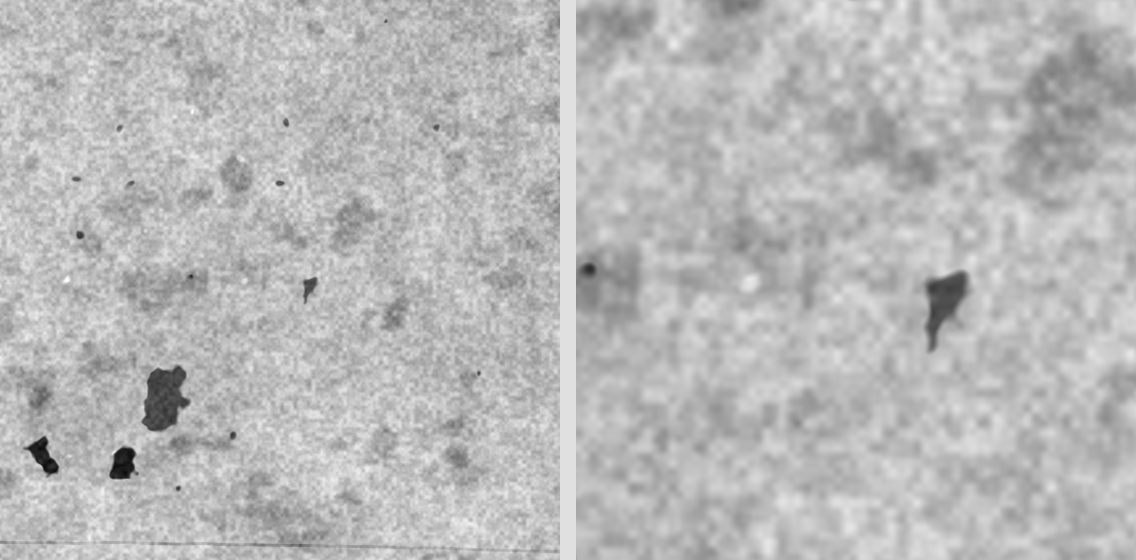
Left: the whole. Right: its middle third, enlarged.
Reproduce this texture procedurally as a Shadertoy shader.

```glsl
// Weathered grey concrete: layered value noise gives fine grain and cloudy tone,
// thresholded noise gives ragged stains, and warped distance functions give
// pits, chipped holes and one thin crack along the lower edge.

const float BASE_TONE = 0.757;
const float GRAIN_FREQ = 125.0;
const float GRAIN_AMOUNT = 0.092;
const float FINE_AMOUNT = 0.045;
const float MOTTLE_AMOUNT = 0.045;
const float CLOUD_AMOUNT = 0.042;
const float STAIN_DEPTH = 0.12;
const float SPOT_DEPTH = 0.15;
const float PIT_DEPTH = 0.38;
const float SPECK_GAIN = 0.20;
const float CRACK_DEPTH = 0.19;
const float CRACK_WIDTH = 0.0014;

// Chipped holes: centre and half size, then tilt and inner tone.
const int HOLE_COUNT = 4;
const vec4 HOLE_BOX[HOLE_COUNT] = vec4[](
    vec4(0.293, 0.288, 0.033, 0.056), vec4(0.076, 0.180, 0.014, 0.038),
    vec4(0.219, 0.170, 0.018, 0.026), vec4(0.552, 0.478, 0.013, 0.014));
const vec2 HOLE_LOOK[HOLE_COUNT] = vec2[](
    vec2(-0.08, 0.28), vec2(0.42, 0.12), vec2(-0.20, 0.11), vec2(0.50, 0.30));

float hash(vec2 cell, float seed) {
    uvec2 q = uvec2(ivec2(cell) + 4096) * uvec2(1597334673u, 3812015801u);
    uint n = (q.x ^ q.y ^ (uint(seed) * 2654435769u)) * 1597334673u;
    n = (n ^ (n >> 15u)) * 2246822519u;
    n ^= n >> 13u;
    return float(n >> 8u) / 16777216.0;
}

// Value noise in the range -1 to 1.
float noise(vec2 p, float seed) {
    vec2 cell = floor(p);
    vec2 f = fract(p);
    f = f * f * (3.0 - 2.0 * f);
    float low = mix(hash(cell, seed), hash(cell + vec2(1, 0), seed), f.x);
    float high = mix(hash(cell + vec2(0, 1), seed), hash(cell + vec2(1, 1), seed), f.x);
    return 2.0 * mix(low, high, f.y) - 1.0;
}

mat2 rotation(float angle) {
    float c = cos(angle), s = sin(angle);
    return mat2(c, -s, s, c);
}

// Irregular displacement that roughens outlines.
vec2 raggedWarp(vec2 p) {
    vec2 coarse = vec2(noise(p * 32.0, 11.0), noise(p * 32.0, 12.0));
    vec2 fine = vec2(noise(p * 85.0, 13.0), noise(p * 85.0, 14.0));
    return 0.012 * coarse + 0.006 * fine;
}

// Sparse round marks, at most one in each grid cell; radius in canvas units.
float spots(vec2 p, float freq, float chance, float radius, float soft, float seed) {
    vec2 cell = floor(p * freq);
    vec2 offset = vec2(hash(cell, seed), hash(cell, seed + 1.0));
    vec2 centre = (cell + 0.3 + 0.4 * offset) / freq;
    float size = radius * mix(0.6, 1.2, hash(cell, seed + 2.0));
    float present = step(hash(cell, seed + 3.0), chance);
    return present * (1.0 - smoothstep(size - soft, size + soft, length(p - centre)));
}

float stainMask(vec2 p) {
    float shape = noise(p * vec2(11.0, 14.0), 21.0) + 0.55 * noise(p * vec2(26.0, 34.0), 22.0)
                + 0.40 * noise(p * vec2(58.0, 70.0), 23.0);
    return smoothstep(0.45, 1.05, shape + 0.25 * noise(p * 3.5, 24.0));
}

float boxDistance(vec2 p, vec2 halfSize) {
    float corner = 0.35 * min(halfSize.x, halfSize.y);
    vec2 d = abs(p) - halfSize + corner;
    return length(max(d, 0.0)) + min(max(d.x, d.y), 0.0) - corner;
}

void mainImage(out vec4 fragColor, in vec2 fragCoord) {
    vec2 uv = fragCoord / iResolution.xy;
    vec2 warp = raggedWarp(uv);
    vec2 rough = uv + warp;

    // Grain and cloudy tone, slightly darker towards the upper right
    float grain = GRAIN_AMOUNT * noise(uv * GRAIN_FREQ, 1.0)
                + FINE_AMOUNT * noise(uv * GRAIN_FREQ * 1.7, 2.0);
    float tone = BASE_TONE + grain + MOTTLE_AMOUNT * noise(uv * vec2(42.0, 50.0), 3.0)
               + CLOUD_AMOUNT * (noise(uv * 17.0, 4.0) + noise(uv * 5.0, 5.0));
    tone -= 0.035 * smoothstep(0.5, 1.5, uv.x + uv.y);

    // Stains, soft spots, pits and bright specks
    tone -= STAIN_DEPTH * stainMask(uv);
    tone -= SPOT_DEPTH * spots(uv + 0.6 * warp, 8.0, 0.16, 0.024, 0.008, 31.0);
    tone -= PIT_DEPTH * spots(uv + 0.4 * warp, 11.0, 0.07, 0.006, 0.003, 41.0);
    tone += SPECK_GAIN * spots(uv + 0.4 * warp, 13.0, 0.06, 0.005, 0.003, 51.0);

    // Thin sloping crack with uneven strength
    float crackY = 0.031 - 0.017 * uv.x * uv.x + 0.0018 * noise(vec2(uv.x * 22.0, 0.5), 6.0);
    float crack = 1.0 - smoothstep(CRACK_WIDTH, 2.8 * CRACK_WIDTH, abs(uv.y - crackY));
    tone -= CRACK_DEPTH * crack * (0.65 + 0.5 * noise(vec2(uv.x * 30.0, 1.5), 7.0));

    // Chipped holes
    for (int i = 0; i < HOLE_COUNT; i++) {
        vec2 local = rotation(HOLE_LOOK[i].x) * (rough - HOLE_BOX[i].xy);
        float inside = 1.0 - smoothstep(-0.004, 0.004, boxDistance(local, HOLE_BOX[i].zw));
        tone = mix(tone, HOLE_LOOK[i].y + 0.7 * grain, inside);
    }

    fragColor = vec4(vec3(clamp(tone, 0.0, 1.0)), 1.0);
}
```
